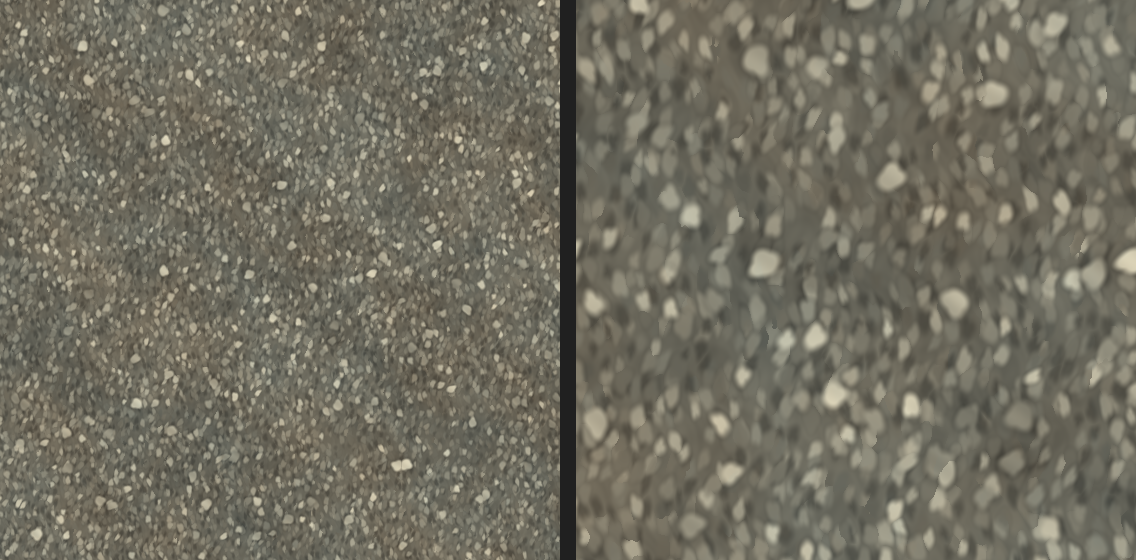
Left, the full canvas; right, a detail of the centre.
Give the GLSL for this texture, as a Shadertoy shader.

```glsl
vec3 hash(vec2 p) {
    vec3 q = fract(p.xyx * vec3(0.1031, 0.1030, 0.0973));
    q += dot(q, q.yxz + 33.33);
    return fract((q.xxy + q.yzz) * q.zyx);
}

// Scattered irregular grains: x = coverage, y = random shade, z = halo
vec3 scatter(vec2 p, float share, float radius, float soft) {
    vec2 cell = floor(p);
    vec3 best = vec3(0.0);
    for (int y = -1; y <= 1; y++) {
        for (int x = -1; x <= 1; x++) {
            vec2 id = cell + vec2(x, y);
            vec3 place = hash(id);
            vec3 form = hash(id + 57.3);
            if (form.x > share) continue;

            // Mostly upright grains with a slight lean to the right
            float turn = (place.z - 0.5) * 1.8 + 0.25;
            float c = cos(turn), s = sin(turn);
            vec2 d = mat2(c, s, -s, c) * (p - id - place.xy);
            d.x *= 1.0 + 0.55 * form.z;

            // Lumpy outline
            float angle = atan(d.y, d.x);
            float lumps = 1.0 + 0.09 * sin(3.0 * angle + 6.28 * place.x)
                              + 0.06 * sin(4.0 * angle + 6.28 * place.y);
            float dist = length(d) - radius * (0.65 + 0.5 * form.y) * lumps;
            float cover = smoothstep(soft, -soft, dist);
            float halo = max(best.z, smoothstep(0.25, 0.0, dist));
            if (cover > best.x) best.xy = vec2(cover, form.x / share);
            best.z = halo;
        }
    }
    return best;
}

// Broad soft variation from layered, bent sines
float drift(vec2 p) {
    p += 0.6 * sin(p.yx * 1.7 + vec2(1.0, 4.0));
    return 0.5 * sin(p.x + 1.3 * p.y) + 0.3 * sin(2.3 * p.x - 1.9 * p.y + 2.0)
         + 0.2 * sin(4.1 * p.y + 3.7 * p.x + 5.0);
}

void mainImage(out vec4 fragColor, in vec2 fragCoord) {
    vec2 uv = fragCoord / iResolution.y;
    vec2 bent = uv + 0.002 * sin(uv.yx * vec2(90.0, 75.0));

    // Fine grit, dark gaps and lighter grains
    float tone = 0.405 + 0.025 * drift(bent * vec2(150.0, 95.0));
    vec3 grit = scatter(bent * vec2(108.0, 72.0) + 40.0, 0.85, 0.48, 0.25);
    tone = mix(tone, mix(0.36, 0.57, grit.y), 0.85 * grit.x);
    vec3 gap = scatter(bent * vec2(96.0, 62.0) + 310.0, 0.55, 0.38, 0.25);
    tone = mix(tone, 0.295, 0.8 * gap.x);
    vec3 grain = scatter(bent * vec2(82.0, 58.0) + 170.0, 0.72, 0.40, 0.20);
    tone *= 1.0 - 0.06 * grain.z * (1.0 - grain.x);
    tone = mix(tone, mix(0.42, 0.70, pow(grain.y, 1.5)), 0.92 * grain.x);

    // Dull smudges that flatten the grit
    vec3 smudge = scatter(uv * 6.0 + 13.0, 0.2, 0.28, 0.38);
    tone = mix(tone, 0.35, 0.55 * smudge.x);

    // Small and large pale pebbles with thin dark surrounds
    vec3 pebble = scatter(bent * vec2(53.0, 45.0) + 520.0, 0.28, 0.31, 0.15);
    tone *= 1.0 - 0.10 * pebble.z;
    tone = mix(tone, mix(0.50, 0.78, pebble.y), pebble.x);
    vec3 stone = scatter(uv * vec2(29.0, 30.0) + 730.0, 0.16, 0.27, 0.09);
    tone *= 1.0 - 0.12 * stone.z;
    float facet = 0.03 * sin(uv.x * 190.0 + uv.y * 260.0);
    tone = mix(tone, mix(0.52, 0.82, stone.y) + facet, stone.x);

    // Broad light and dark areas
    tone *= 1.01 + 0.075 * drift(uv * 9.0) + 0.06 * drift(uv * 31.0 + 3.0);

    // Olive grey stone with warm and cool casts
    vec3 color = tone * vec3(1.0, 0.970, 0.850);
    float warmth = drift(uv * 13.0 + 7.0) + 0.9 * (fract(grit.y * 7.0) - 0.5) * grit.x
                 + 1.2 * (fract(pebble.y * 9.0) - 0.5) * pebble.x;
    color += warmth * vec3(0.013, -0.002, -0.012);
    fragColor = vec4(color, 1.0);
}
```
